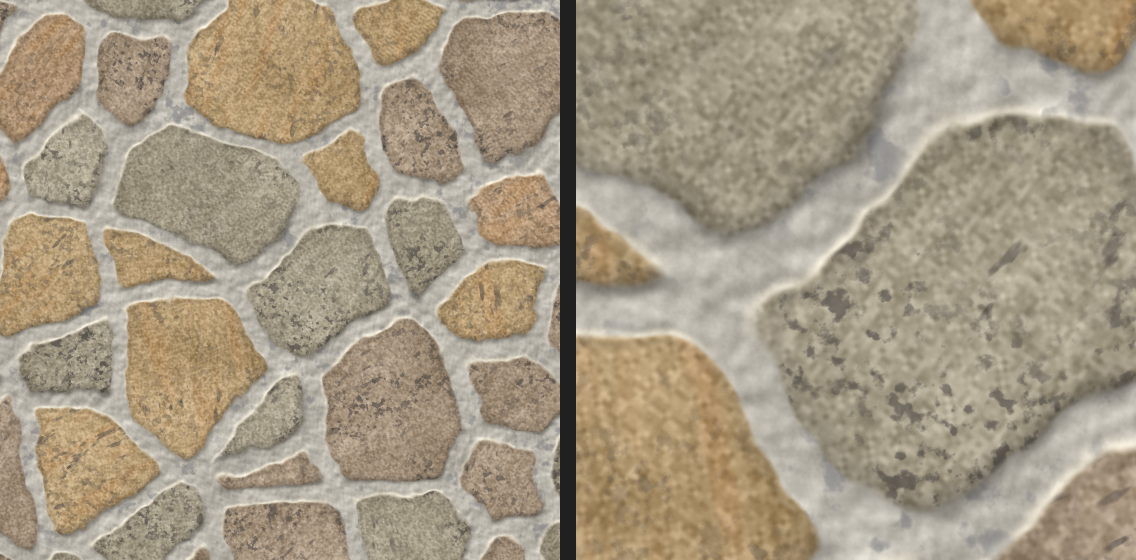
Left, the full canvas; right, a detail of the centre.
Reproduce this texture procedurally as a Shadertoy shader.

```glsl
// Irregular flagstone paving: weathered sandstone slabs set in pale, rough mortar.
// Slabs are cells of a weighted Voronoi diagram with warped, rounded edges;
// layered value noise supplies stains, veins, dark specks and mortar relief.

vec2 hash2(vec2 p) {
    return fract(sin(vec2(dot(p, vec2(127.1, 311.7)), dot(p, vec2(269.5, 183.3)))) * 43758.55);
}

float noise(vec2 p) {
    vec2 i = floor(p), f = fract(p);
    f = f * f * (3.0 - 2.0 * f);
    return mix(mix(hash2(i).x, hash2(i + vec2(1, 0)).x, f.x),
               mix(hash2(i + vec2(0, 1)).x, hash2(i + vec2(1, 1)).x, f.x), f.y);
}

// Every octave is turned, which hides the noise lattice
float fbm(vec2 p) {
    float sum = 0.0, amp = 0.53;
    for (int i = 0; i < 4; i++) {
        sum += amp * noise(p);
        p = mat2(1.6, 1.2, -1.2, 1.6) * p + 7.3;
        amp *= 0.5;
    }
    return sum;
}

vec2 wobble(vec2 p) {
    return vec2(noise(p), noise(p + 41.7)) - 0.5;
}

// Slab centre in xy, size weight in z
vec3 slabSite(vec2 cell) {
    float size = hash2(cell + 57.0).x;
    return vec3(cell + 0.5 + 0.8 * (hash2(cell + 13.0) - 0.5), 0.66 * size * size);
}

float power(vec2 p, vec3 site) {
    vec2 r = p - site.xy;
    return dot(r, r) - site.z;
}

// Inner distance to the slab border; also gives its site and outward normal
float slabEdge(vec2 p, out vec3 own, out vec2 outward) {
    vec2 base = floor(p);
    float best = 1e5;
    for (int y = -2; y <= 2; y++)
    for (int x = -2; x <= 2; x++) {
        vec3 s = slabSite(base + vec2(x, y));
        float d = power(p, s);
        if (d < best) { best = d; own = s; }
    }
    // Soft minimum over all borders rounds the corners
    float sum = 1e-9;
    outward = vec2(1e-9);
    for (int y = -2; y <= 2; y++)
    for (int x = -2; x <= 2; x++) {
        vec3 s = slabSite(base + vec2(x, y));
        vec2 across = s.xy - own.xy;
        float gap = length(across);
        if (gap < 0.001) continue;
        float w = exp(-30.0 * (power(p, s) - best) / (2.0 * gap));
        sum += w;
        outward += w * across / gap;
    }
    outward = normalize(outward);
    return -log(sum) / 30.0;
}

vec3 mortarColor(vec2 uv) {
    float relief = fbm(uv * 75.0) - fbm(uv * 75.0 + vec2(-0.25, 0.45));
    vec3 col = mix(vec3(0.66, 0.64, 0.60), vec3(0.80, 0.78, 0.74), fbm(uv * 24.0));
    col += 0.28 * relief;
    float pits = smoothstep(0.55, 0.75, fbm(uv * 70.0 + 3.0)) * smoothstep(0.4, 0.7, noise(uv * 18.0));
    return mix(col, vec3(0.50, 0.50, 0.51), 0.6 * pits);
}

vec3 stoneColor(vec2 uv, vec2 id) {
    vec2 rnd = hash2(id * 3.1);
    vec3 col = rnd.x < 0.36 ? vec3(0.645, 0.57, 0.485)
             : rnd.x < 0.58 ? vec3(0.64, 0.605, 0.525)
             : rnd.x < 0.82 ? vec3(0.725, 0.625, 0.47)
             : vec3(0.70, 0.59, 0.47);
    float warm = smoothstep(0.58, 0.6, rnd.x);

    // Stains and veins run along a random bedding direction
    float a = 0.4 + 1.5 * rnd.y;
    vec2 bed = mat2(cos(a), -sin(a), sin(a), cos(a)) * uv;
    float stain = fbm(uv * 9.0 + id * 5.0);
    float streak = fbm(bed * vec2(9.0, 48.0) + id * 3.0);
    col += 0.17 * (stain - 0.5) + 0.10 * (streak - 0.5);
    col = mix(col, vec3(0.68, 0.51, 0.33), 0.4 * warm * smoothstep(0.5, 0.75, streak));

    // Sandy grain, dark specks in patches, and a few short cracks
    vec2 turned = mat2(0.8, 0.6, -0.6, 0.8) * uv;
    col += 0.17 * (noise(turned * 290.0) - 0.5) + 0.17 * (fbm(uv * 120.0) - 0.5);
    float patchy = smoothstep(0.32, 0.68, fbm(uv * 12.0 + id * 2.0)) * mix(1.0, 0.55, warm);
    float specks = smoothstep(0.53, 0.72, fbm(turned * 125.0 + 9.0));
    float cracks = smoothstep(0.64, 0.76, fbm(bed * vec2(28.0, 75.0))) * smoothstep(0.48, 0.65, stain);
    return mix(col, vec3(0.29, 0.27, 0.26), clamp(0.62 * specks * patchy + 0.5 * cracks, 0.0, 0.8));
}

void mainImage(out vec4 fragColor, in vec2 fragCoord) {
    vec2 uv = fragCoord / iResolution.y;
    vec2 p = uv * 4.9 + 2.0 + 0.24 * wobble(uv * 5.0) + 0.085 * wobble(uv * 21.0) + 0.035 * wobble(uv * 60.0);

    vec3 site;
    vec2 outward;
    float rim = slabEdge(p, site, outward) / 4.9 - 0.0165;
    float stone = smoothstep(-0.0025, 0.0025, rim);
    vec3 col = mix(mortarColor(uv), stoneColor(uv, site.xy), stone);

    // Raised rims: bright on the upper left, shaded on the lower right
    float facing = dot(outward, normalize(vec2(-0.35, 0.9)));
    float crest = exp(-pow((rim + 0.002) / 0.0035, 2.0));
    float shadow = exp(-pow((rim + 0.001) / 0.005, 2.0));
    col += vec3(0.19, 0.18, 0.15) * crest * max(facing, 0.0);
    col *= 1.0 - 0.26 * shadow * max(-facing, 0.0);
    col *= 1.0 - 0.10 * exp(-pow((rim - 0.005) / 0.005, 2.0));

    fragColor = vec4(clamp(col, 0.0, 1.0), 1.0);
}
```
